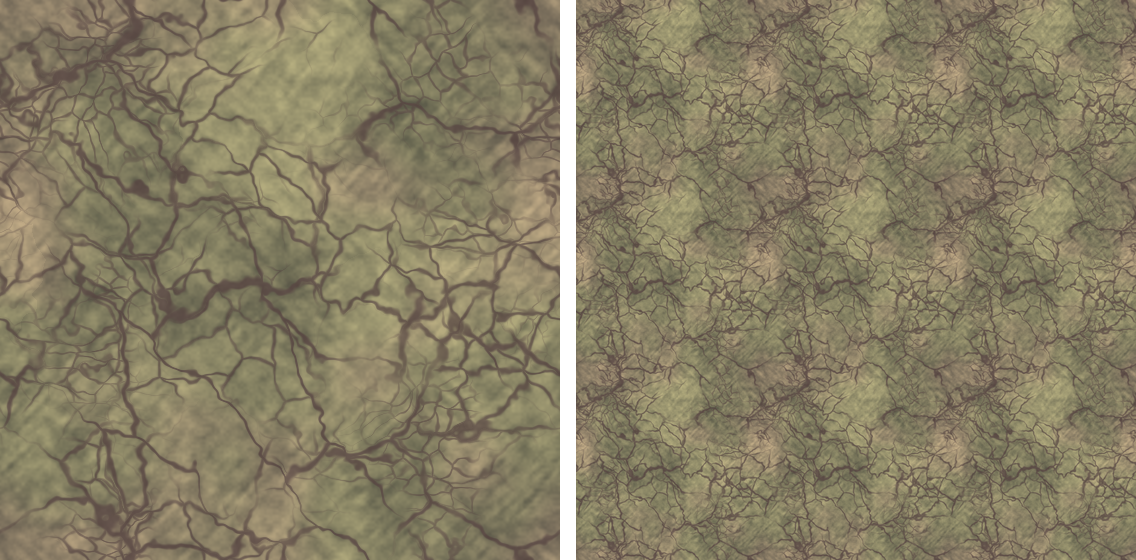
Left: one tile. Right: repeated 3 by 3.
Give the GLSL for this texture, as a Shadertoy shader.

```glsl
const vec3 SHADE = vec3(0.41, 0.39, 0.325);
const vec3 PALE = vec3(0.71, 0.655, 0.505);
const vec3 CRACK = vec3(0.355, 0.285, 0.27);
const vec3 MOSS = vec3(0.97, 1.01, 0.96);
const vec3 CLAY = vec3(1.03, 0.99, 1.01);

float hash(vec2 p) {
    return fract(sin(dot(p, vec2(127.1, 311.7))) * 43758.5);
}

// Value noise that wraps after a whole number of cells
float noise(vec2 uv, vec2 cells, float seed) {
    vec2 p = uv * cells, i = floor(p), f = fract(p);
    f = f * f * (3.0 - 2.0 * f);
    vec2 a = mod(i, cells) + seed, b = mod(i + 1.0, cells) + seed;
    return mix(mix(hash(a), hash(vec2(b.x, a.y)), f.x),
               mix(hash(vec2(a.x, b.y)), hash(b), f.x), f.y);
}

float fbm(vec2 uv, float cells, int octaves, float seed) {
    float sum = 0.0, total = 0.0, weight = 1.0;
    for (int i = 0; i < octaves; i++) {
        sum += weight * noise(uv, vec2(cells), seed + float(i) * 7.3);
        total += weight;
        weight *= 0.58;
        cells *= 2.0;
    }
    return sum / total;
}

vec2 cellPoint(vec2 id, vec2 cells, float seed) {
    vec2 w = mod(id, cells) + seed;
    return vec2(hash(w), hash(w + 41.7));
}

// Wrapping Voronoi: x = distance to the border, y = random value of the cell
vec2 voronoi(vec2 uv, vec2 cells, float seed) {
    vec2 p = uv * cells, base = floor(p), f = fract(p);
    vec2 nearest = vec2(0.0), nearestId = vec2(0.0);
    float best = 9.0, border = 9.0;
    for (int y = -1; y <= 1; y++)
    for (int x = -1; x <= 1; x++) {
        vec2 g = vec2(x, y);
        vec2 r = g + cellPoint(base + g, cells, seed) - f;
        if (dot(r, r) < best) {
            best = dot(r, r);
            nearest = r;
            nearestId = g;
        }
    }
    for (int y = -2; y <= 2; y++)
    for (int x = -2; x <= 2; x++) {
        vec2 g = nearestId + vec2(x, y);
        vec2 r = g + cellPoint(base + g, cells, seed) - f;
        vec2 d = r - nearest;
        if (dot(d, d) > 0.0001)
            border = min(border, dot(0.5 * (r + nearest), normalize(d)));
    }
    return vec2(border / max(cells.x, cells.y),
                hash(mod(base + nearestId, cells) + seed + 3.1));
}

// Dark line whose width and strength follow a local presence from 0 to 1
float crackLine(float d, float width, float presence, float pixel) {
    float w = width * (0.35 + 0.65 * presence);
    return presence * (1.0 - smoothstep(0.25 * w, w + pixel, d));
}

float halo(float d, float reach, float presence) {
    return presence * exp(-d / reach);
}

float presenceMask(vec2 uv, float cells, float low, float high, float seed) {
    return smoothstep(low, high, fbm(uv, cells, 3, seed));
}

void mainImage(out vec4 fragColor, in vec2 fragCoord) {
    vec2 uv = fragCoord / iResolution.xy;
    float pixel = 1.0 / iResolution.y;

    // Jagged warp of the fracture lines
    vec2 warp = vec2(fbm(uv, 5.0, 5, 11.0), fbm(uv, 5.0, 5, 67.0)) - 0.5;
    vec2 p = uv + 0.17 * warp;
    vec2 diagonal = vec2(p.x - p.y, p.x + p.y);

    // Slabs, diagonal faults, stones and splinters
    vec2 slab = voronoi(p, vec2(4.0, 5.0), 5.0);
    vec2 fault = voronoi(diagonal, vec2(2.0, 5.0), 23.0);
    vec2 stone = voronoi(p + 0.04 * warp.yx, vec2(10.0, 12.0), 37.0);
    vec2 splinter = voronoi(p - 0.05 * warp.yx, vec2(24.0, 27.0), 53.0);

    float slabMask = presenceMask(uv, 6.0, 0.32, 0.62, 71.0);
    float faultMask = presenceMask(uv, 4.0, 0.45, 0.64, 83.0);
    float stoneMask = presenceMask(uv, 6.0, 0.38, 0.66, 97.0);
    float splinterMask = presenceMask(uv, 5.0, 0.46, 0.70, 109.0);

    float crack = crackLine(slab.x, 0.0052, slabMask, pixel);
    crack = max(crack, crackLine(fault.x, 0.0055, faultMask, pixel));
    crack = max(crack, 0.85 * crackLine(stone.x, 0.0034, stoneMask, pixel));
    crack = max(crack, 0.75 * crackLine(splinter.x, 0.0024, splinterMask, pixel));

    float shadow = max(halo(slab.x, 0.010, slabMask), halo(fault.x, 0.010, faultMask));
    shadow = max(shadow, 0.7 * halo(stone.x, 0.006, stoneMask));
    float rim = smoothstep(0.003, 0.008, stone.x) * halo(stone.x, 0.014, stoneMask);

    // Brushed streaks along both diagonals
    vec2 q = uv + 0.02 * warp;
    vec2 slant = vec2(q.x - q.y, q.x + q.y);
    float falling = noise(slant, vec2(14.0, 62.0), 131.0);
    float rising = noise(slant, vec2(75.0, 17.0), 149.0);
    float streak = mix(falling, rising, presenceMask(uv, 5.0, 0.42, 0.58, 163.0));

    // Mottled stone tone
    float blotch = fbm(uv + 0.05 * warp, 4.0, 5, 179.0);
    float grain = fbm(uv, 48.0, 3, 191.0);
    float tone = 0.53 + 1.1 * (blotch - 0.5) + 0.75 * (grain - 0.5) + 0.42 * (streak - 0.5);
    tone += 0.16 * (slab.y - 0.5) + 0.22 * stoneMask * (stone.y - 0.5);
    tone += 0.12 * splinterMask * (splinter.y - 0.5) + 0.24 * rim - 0.20 * shadow;

    vec3 color = mix(SHADE, PALE, clamp(tone, -0.1, 1.1));
    color *= mix(MOSS, CLAY, presenceMask(uv, 3.0, 0.35, 0.65, 211.0));
    color = mix(color, CRACK, 0.14 * shadow);
    color = mix(color, CRACK + 0.06 * (grain - 0.5), 0.82 * crack);
    fragColor = vec4(color, 1.0);
}
```
